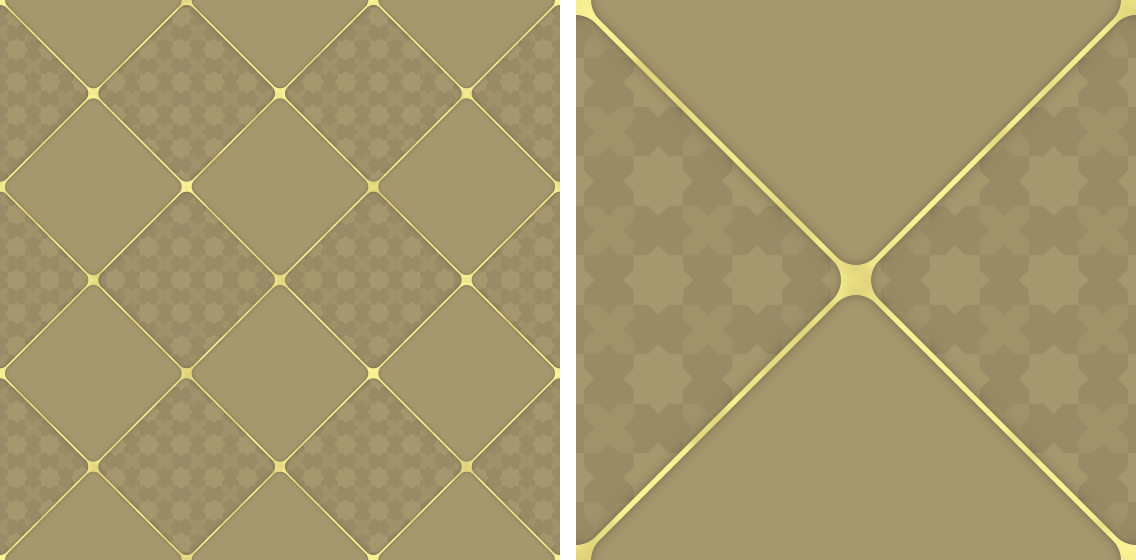
Left: the whole. Right: its middle third, enlarged.
Write a Shadertoy shader that draws this pattern.

```glsl
// Diagonal lattice of gold bars between rounded khaki tiles; every other tile
// carries a faint mosaic of eight-pointed stars. Tiles are rounded-box distances
// in a rotated grid, stars are folded squares, and the gold uses wrapping noise.

const float REPEATS = 3.0;         // lattice cells per canvas side
const float STAR_REPEATS = 17.0;   // stars per canvas side
const float BAR_HALF_WIDTH = 0.0047; // in lattice cells
const float CORNER_RADIUS = 0.049;   // in lattice cells
const float SHADOW_REACH = 0.008;    // in lattice cells
const float SHADOW_STRENGTH = 0.17;
const float STAR_HALF_SIDE = 0.25;   // in star cells
const float GRAIN_CELLS = 96.0;      // gold noise cells per canvas side
const vec3 BASE = vec3(0.652, 0.598, 0.430);
const vec3 DARK = vec3(0.598, 0.546, 0.397);
const vec3 MIDDLE = vec3(0.628, 0.575, 0.415);
const vec3 GOLD_LIGHT = vec3(0.975, 0.945, 0.575);
const vec3 GOLD_DEEP = vec3(0.875, 0.825, 0.475);

const float SQRT2 = 1.41421356;

float hash(vec2 p) {
    vec3 q = fract(vec3(p.xyx) * 0.1031);
    q += dot(q, q.yzx + 33.33);
    return fract((q.x + q.y) * q.z);
}

// Value noise that wraps over the canvas
float wrapNoise(vec2 uv, float cells) {
    vec2 p = uv * cells;
    vec2 i = floor(p);
    vec2 f = fract(p);
    f = f * f * (3.0 - 2.0 * f);
    vec2 a = mod(i, cells);
    vec2 b = mod(i + 1.0, cells);
    return mix(mix(hash(a), hash(vec2(b.x, a.y)), f.x),
               mix(hash(vec2(a.x, b.y)), hash(b), f.x), f.y);
}

float roundedBox(vec2 p, float halfSide, float radius) {
    vec2 q = abs(p) - halfSide + radius;
    return length(max(q, 0.0)) + min(max(q.x, q.y), 0.0) - radius;
}

float coverage(float dist, float pixel) {
    return 1.0 - smoothstep(-0.6 * pixel, 0.6 * pixel, dist);
}

// Eight-pointed star: union of a square and its diagonal twin
float starDistance(vec2 p) {
    vec2 a = abs(p);
    return min(max(a.x, a.y), (a.x + a.y) / SQRT2) - STAR_HALF_SIDE;
}

// Square with a right-angled notch in the middle of each side
float notchedDistance(vec2 p) {
    vec2 a = abs(p);
    float notch = STAR_HALF_SIDE * (2.0 - SQRT2);
    return max(max(a.x, a.y) - STAR_HALF_SIDE, (abs(a.x - a.y) - notch) / SQRT2);
}

vec3 starMosaic(vec2 uv, float pixel) {
    vec2 p = uv * STAR_REPEATS;
    float width = pixel * STAR_REPEATS;
    vec3 color = mix(DARK, MIDDLE, coverage(notchedDistance(fract(p + 0.5) - 0.5), width));
    return mix(color, BASE, coverage(starDistance(fract(p) - 0.5), width));
}

void mainImage(out vec4 fragColor, in vec2 fragCoord) {
    vec2 uv = fragCoord / iResolution.xy;
    float pixel = 1.0 / min(iResolution.x, iResolution.y);

    // Rotated grid: each unit square is one diamond tile
    vec2 p = uv * REPEATS;
    vec2 grid = vec2(p.x + p.y, p.x - p.y);
    vec2 tile = floor(grid);
    vec2 local = (fract(grid) - 0.5) / SQRT2;
    float tileDist = roundedBox(local, 0.5 / SQRT2 - BAR_HALF_WIDTH, CORNER_RADIUS);

    // Tile faces alternate between plain and mosaic
    float patterned = mod(tile.x + tile.y, 2.0);
    vec3 face = patterned > 0.5 ? starMosaic(uv, pixel) : BASE;
    face *= 1.0 - SHADOW_STRENGTH * exp(min(tileDist, 0.0) / SHADOW_REACH);

    // Gold with broad sheen and fine grain
    float sheen = 0.6 * wrapNoise(uv, GRAIN_CELLS / 4.0) + 0.4 * wrapNoise(uv, GRAIN_CELLS);
    vec3 gold = mix(GOLD_LIGHT, GOLD_DEEP, smoothstep(0.3, 0.9, sheen));

    vec3 color = mix(gold, face, coverage(tileDist, pixel * REPEATS));
    fragColor = vec4(color, 1.0);
}
```
